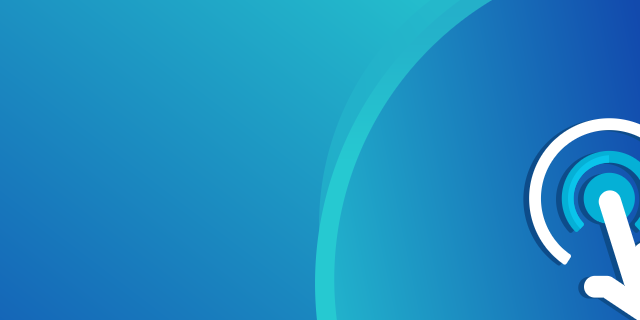
This background is drawn by a WebGL 1 fragment shader. Its source:

```glsl
precision highp float;
// Blue-teal gradient with a large banded disc and a tapping hand inside ripple arcs.
uniform vec2 u_resolution;

// Antialiased coverage of a signed distance, one pixel wide
float fill(float d) {
  return clamp(0.5 - d * u_resolution.y, 0.0, 1.0);
}

float circle(vec2 p, vec2 center, float radius) {
  return length(p - center) - radius;
}

float capsule(vec2 p, vec2 a, vec2 b, float radius) {
  vec2 ab = b - a;
  float t = clamp(dot(p - a, ab) / dot(ab, ab), 0.0, 1.0);
  return length(p - a - ab * t) - radius;
}

// Ring with a gap at the bottom and slightly rounded ends
float arc(vec2 p, float radius, float halfWidth, float halfGap) {
  float corner = 0.007;
  float side = -dot(vec2(abs(p.x), p.y), vec2(cos(halfGap), sin(halfGap)));
  vec2 q = vec2(abs(length(p) - radius) - halfWidth, side) + corner;
  return length(max(q, 0.0)) + min(max(q.x, q.y), 0.0) - corner;
}

float hand(vec2 p) {
  float finger = capsule(p, vec2(1.906, 0.370), vec2(1.990, 0.102), 0.035);
  float thumbTip = capsule(p, vec2(1.859, 0.104), vec2(1.896, 0.104), 0.034);
  float thumbBase = capsule(p, vec2(1.896, 0.104), vec2(2.057, -0.003), 0.034);
  float palm = circle(p, vec2(2.057, 0.154), 0.104);
  return min(min(finger, palm), min(thumbTip, thumbBase));
}

float whiteArc(vec2 p) { return arc(p, 0.232, 0.0185, 0.58); }
float cyanArc(vec2 p) { return arc(p, 0.130, 0.0185, 0.76); }

void main() {
  // Canvas height is one unit
  vec2 p = gl_FragCoord.xy / u_resolution.y;

  // Diagonal backdrop
  vec3 color = mix(vec3(0.08, 0.40, 0.72), vec3(0.14, 0.74, 0.80),
                   clamp(0.38 * p.x + 0.5 * p.y, 0.0, 1.0));

  // Faint outer crescent and bright band
  vec3 teal = mix(vec3(0.15, 0.79, 0.82), vec3(0.14, 0.69, 0.79),
                  smoothstep(0.4, 1.0, p.y));
  color = mix(color, teal, 0.4 * fill(circle(p, vec2(1.880, 0.297), 0.883)));
  color = mix(color, teal, fill(circle(p, vec2(2.0755, 0.1146), 1.091)));

  // Main disc, darkening to the upper right
  float shade = clamp(0.87 * (p.x - 1.04) + 0.18 * p.y, 0.0, 1.0);
  vec3 disc = mix(vec3(0.13, 0.70, 0.80), vec3(0.07, 0.29, 0.68), shade);
  color = mix(color, disc, fill(circle(p, vec2(2.0625, 0.1276), 1.018)));

  // Ripple shadows, shifted left
  vec2 tap = p - vec2(1.904, 0.380);
  vec2 shift = vec2(0.018, 0.003);
  vec3 shadow = vec3(0.05, 0.30, 0.54);
  float ripples = min(whiteArc(tap + shift), cyanArc(tap + shift));
  ripples = min(ripples, length(tap + shift) - 0.08);
  color = mix(color, shadow, fill(ripples));

  // Ripples, with a lighter inner stripe on the cyan arc
  vec3 cyan = vec3(0.02, 0.69, 0.84);
  color = mix(color, vec3(1.0), fill(whiteArc(tap)));
  color = mix(color, cyan, fill(cyanArc(tap)));
  float stripe = max(cyanArc(tap), length(tap - vec2(0.006, 0.0)) - 0.135);
  color = mix(color, vec3(0.04, 0.77, 0.92), fill(stripe) * step(tap.x, 0.0));
  color = mix(color, cyan, fill(length(tap) - 0.08));

  // Hand; its shadow stays off the inner disc
  float handShadow = max(hand(p + shift), 0.08 - length(tap));
  color = mix(color, shadow, fill(handShadow));
  color = mix(color, vec3(1.0), fill(hand(p)));

  gl_FragColor = vec4(color, 1.0);
}
```
